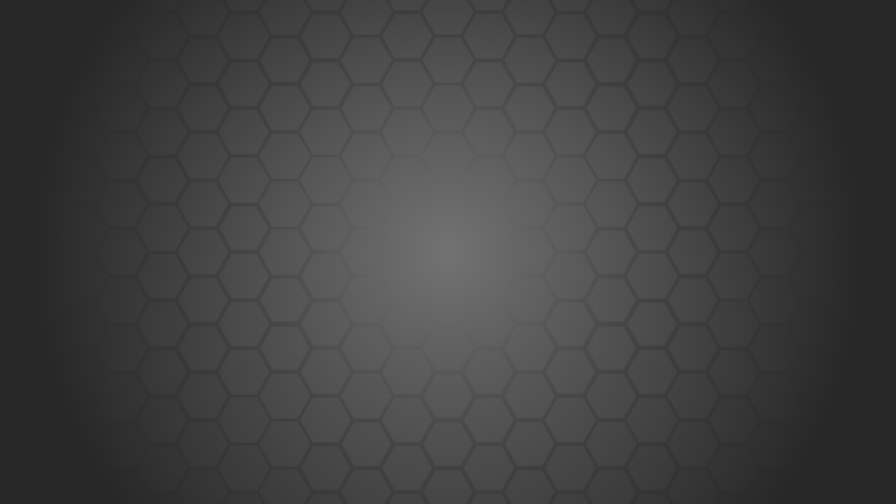
This background is drawn by a WebGL 1 fragment shader. Its source:

```glsl
precision highp float;

// Charcoal backdrop: a grey radial glow in the middle under a honeycomb of
// flat-topped cells. The dark seams fade out in the bright core and toward the
// outer sides; each cell is inset by a hashed amount so seam widths vary.

uniform vec2 u_resolution;

const vec2 CELL_STEP = vec2(0.0810, 0.0952); // column and row pitch, canvas heights
const vec2 LATTICE = vec2(1.7320508, 1.0);   // repeat of the unit hexagon lattice
const float EDGE_GREY = 0.157;
const float CORE_GREY = 0.447;
const float SEAM_GREY = 0.150;

float hash(vec2 p) {
  return fract(sin(dot(p, vec2(41.3, 289.1))) * 4375.85);
}

// Offset from the nearest cell centre of a lattice of unit-high hexagons
vec2 hexOffset(vec2 p) {
  vec2 a = mod(p + 0.5 * LATTICE, LATTICE) - 0.5 * LATTICE;
  vec2 b = mod(p, LATTICE) - 0.5 * LATTICE;
  return dot(a, a) < dot(b, b) ? a : b;
}

// Distance from a point inside the unit hexagon to its border
float hexBorder(vec2 p) {
  p = abs(p);
  return 0.5 - max(p.y, 0.8660254 * p.x + 0.5 * p.y);
}

// Seam coverage for a border distance, inset width and edge softness
float seam(float border, float inset, float softness) {
  return 1.0 - smoothstep(inset - softness, inset + softness, border);
}

float radialGlow(float radius) {
  return mix(CORE_GREY, EDGE_GREY, min(radius / 0.815, 1.0));
}

// Region in which the honeycomb is visible: outside the core, inside the sides
float seamFade(vec2 p) {
  float core = smoothstep(0.08, 0.48, length(p));
  float sides = 1.0 - smoothstep(0.52, 0.86, length(p * vec2(1.0, 0.7)));
  return core * sides;
}

void main() {
  vec2 p = (gl_FragCoord.xy - 0.5 * u_resolution) / u_resolution.y;

  // Honeycomb centred on the canvas
  vec2 q = p / CELL_STEP * vec2(0.8660254, 1.0);
  vec2 local = hexOffset(q);
  vec2 cell = floor((q - local) * 2.0 / LATTICE + 0.5);
  float inset = mix(0.026, 0.054, hash(cell));
  float softness = max(0.026, 0.8 / (u_resolution.y * CELL_STEP.y));
  float line = seam(hexBorder(local), inset, softness);

  // Glow, faint shading inside the cells, then the seams
  float fade = seamFade(p);
  float grey = radialGlow(length(p));
  grey -= 0.010 * local.y * fade;
  grey = mix(grey, SEAM_GREY, 0.27 * line * fade);

  gl_FragColor = vec4(vec3(grey), 1.0);
}
```
